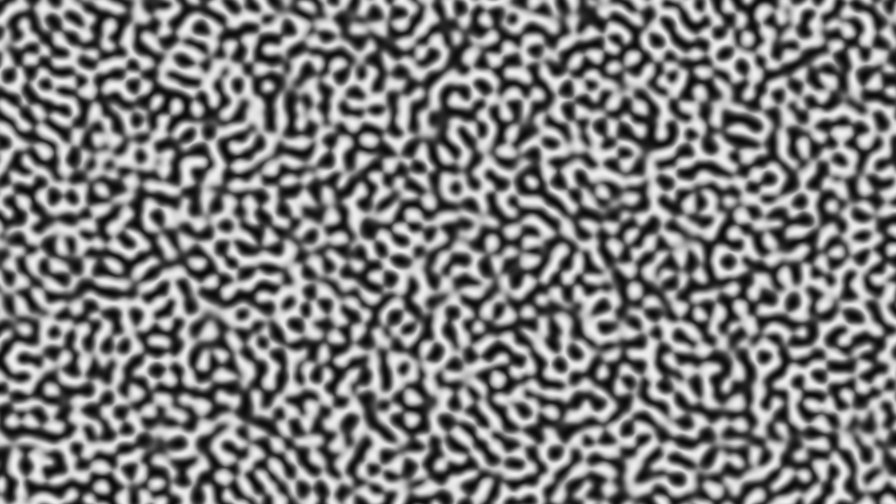
Write a Shadertoy shader that draws this texture.

```glsl
// Blurred black and white labyrinth of short, winding worms.

const float PI = 3.14159265;
const int WAVES = 72;            // plane waves per layer
const float STRIPES = 24.0;      // mean stripe periods per canvas height
const float SPREAD = 0.3;        // relative variation of the stripe period
const float BROAD_STRIPES = 9.0; // mean periods of the broad variation
const float BROAD_SPREAD = 0.6;
const float BROAD_AMOUNT = 0.2;
const float SLOPE_WEIGHT = 0.9;  // how far slopes even out the contrast
const float SOFTNESS = 0.35;     // fades weak ridges and junctions
const float MID_TONE = 0.488;
const float TONE_RANGE = 0.46;

float hash(float n) {
    return fract(sin(n * 12.9898 + 4.137) * 43758.547);
}

// Layered sines in every direction: x is the height, yz the slope,
// both scaled to unit variance at the mean frequency.
vec3 waveField(vec2 p, float meanFrequency, float spread, float seed) {
    vec3 sum = vec3(0.0);
    for (int i = 0; i < WAVES; i++) {
        float n = float(i) + seed;
        float angle = PI * (float(i) + hash(n)) / float(WAVES);
        float ratio = 1.0 + spread * (2.0 * hash(n + 101.3) - 1.0);
        vec2 direction = vec2(cos(angle), sin(angle));
        float turns = meanFrequency * ratio * dot(p, direction);
        float phase = 2.0 * PI * (turns + hash(n + 207.7));
        sum += vec3(cos(phase), -sin(phase) * ratio * direction);
    }
    return sum * sqrt(2.0 / float(WAVES));
}

void mainImage(out vec4 fragColor, in vec2 fragCoord) {
    vec2 p = fragCoord / iResolution.y;
    vec3 worms = waveField(p, STRIPES, SPREAD, 0.0);
    float broad = waveField(p, BROAD_STRIPES, BROAD_SPREAD, 411.0).x;
    float height = worms.x + BROAD_AMOUNT * broad;

    // Dividing by the local strength gives all worms a similar contrast.
    float slope = dot(worms.yz, worms.yz);
    float strength = sqrt(height * height + SLOPE_WEIGHT * slope + SOFTNESS);
    float tone = MID_TONE + TONE_RANGE * height / strength;
    fragColor = vec4(vec3(tone), 1.0);
}
```
